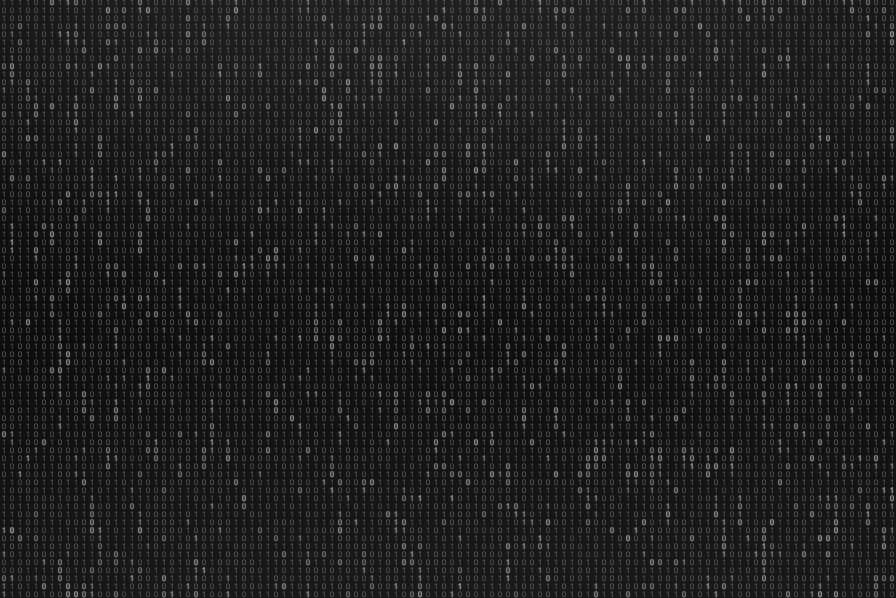
Reproduce this pattern procedurally as a WebGL 2 fragment shader.

```glsl
#version 300 es
precision highp float;
// Dark panel of tiny ring and bar marks in a grid, some of them glowing.

uniform vec2 u_resolution;
out vec4 fragColor;

const float COLUMNS = 112.0;
const float TOP_OFFSET = 0.22;   // part of the first row cut off at the top
const float BACK_DARK = 0.062;
const float DIM_INK = 0.35;
const float LIT_INK = 0.50;

float hash(vec2 p, float seed) {
    vec3 q = fract(vec3(p.xyx) * vec3(0.1031, 0.1030, 0.0973) + seed * 0.137);
    q += dot(q, q.yzx + 33.33);
    return fract((q.x + q.y) * q.z);
}

float gradientDot(vec2 corner, vec2 offset, float seed) {
    float angle = 6.2832 * hash(corner, seed);
    return dot(vec2(cos(angle), sin(angle)), offset);
}

float gradientNoise(vec2 p, float seed) {
    vec2 i = floor(p), f = fract(p);
    vec2 u = f * f * f * (f * (f * 6.0 - 15.0) + 10.0);
    vec2 e = vec2(1.0, 0.0);
    float low = mix(gradientDot(i, f, seed), gradientDot(i + e, f - e, seed), u.x);
    float high = mix(gradientDot(i + e.yx, f - e.yx, seed),
                     gradientDot(i + 1.0, f - 1.0, seed), u.x);
    return mix(low, high, u.y);
}

float segment(vec2 p, vec2 a, vec2 b) {
    vec2 ab = b - a;
    return length(p - a - ab * clamp(dot(p - a, ab) / dot(ab, ab), 0.0, 1.0));
}

float ringDistance(vec2 p, float radius, float halfLength) {
    p.y -= clamp(p.y, -halfLength, halfLength);
    return abs(length(p) - radius);
}

float barDistance(vec2 p, float halfHeight) {
    vec2 top = vec2(0.03, halfHeight);
    float stem = segment(p, vec2(0.03, -halfHeight), top);
    return min(stem, segment(p, top, top - vec2(0.14, 0.10)));
}

// Box-filtered coverage, so thin strokes keep their weight at any size.
float strokeCoverage(float d, float halfWidth, float pixel) {
    float inner = max(d - 0.5 * pixel, -halfWidth);
    float outer = min(d + 0.5 * pixel, halfWidth);
    return clamp((outer - inner) / pixel, 0.0, 1.0);
}

// Lit marks come singly and in short vertical runs.
float litAmount(vec2 cell) {
    float density = 1.0 + 0.8 * gradientNoise(cell * vec2(0.23, 0.11), 5.0);
    float shift = floor(3.0 * hash(vec2(cell.x, 7.0), 2.0));
    vec2 run = vec2(cell.x, floor((cell.y + shift) / 3.0));
    float single = step(hash(cell, 3.0), 0.10 * density);
    float grouped = step(hash(run, 4.0), 0.09 * density) * step(hash(cell, 6.0), 0.8);
    return max(single, grouped) * mix(0.55, 1.0, hash(cell, 8.0));
}

// Soft light from the top, weaker at the bottom, dark at the sides.
float backdrop(vec2 uv) {
    float side = abs(uv.x - 0.5) * 2.0;
    float top = smoothstep(0.45, 1.0, uv.y) * (1.0 - 0.35 * side * side);
    float bottom = 1.0 - smoothstep(0.0, 0.45, uv.y);
    float cloud = gradientNoise(uv * vec2(3.0, 2.0), 9.0);
    return BACK_DARK + 0.062 * top + 0.035 * bottom + 0.008 * cloud
         - 0.010 * side * side;
}

void main() {
    vec2 uv = gl_FragCoord.xy / u_resolution;
    float pixel = COLUMNS / u_resolution.x;
    vec2 grid = vec2(gl_FragCoord.x, u_resolution.y - gl_FragCoord.y) * pixel;
    grid.y += TOP_OFFSET;
    vec2 cell = floor(grid);
    vec2 p = (fract(grid) - 0.5) * vec2(1.0, -1.0);

    // Each cell holds a ring or a bar.
    float d = hash(cell, 1.0) < 0.5 ? ringDistance(p, 0.17, 0.14)
                                    : barDistance(p, 0.31);
    float lit = litAmount(cell);
    float ink = mix(DIM_INK, LIT_INK, lit) * mix(0.88, 1.06, hash(cell, 10.0));
    float stroke = strokeCoverage(d, mix(0.048, 0.085, lit), pixel);

    // Glow fades out before the cell border.
    float halo = exp(-3.0 * dot(p, p) / 0.16) * smoothstep(0.55, 0.25, 0.0);
    float glow = lit * exp(-dot(p, p) * 9.0);
    float tone = backdrop(uv) + 0.075 * glow + 0.0 * halo;
    tone = mix(tone, ink + 0.4 * (tone - BACK_DARK), stroke);
    fragColor = vec4(vec3(tone), 1.0);
}
```
